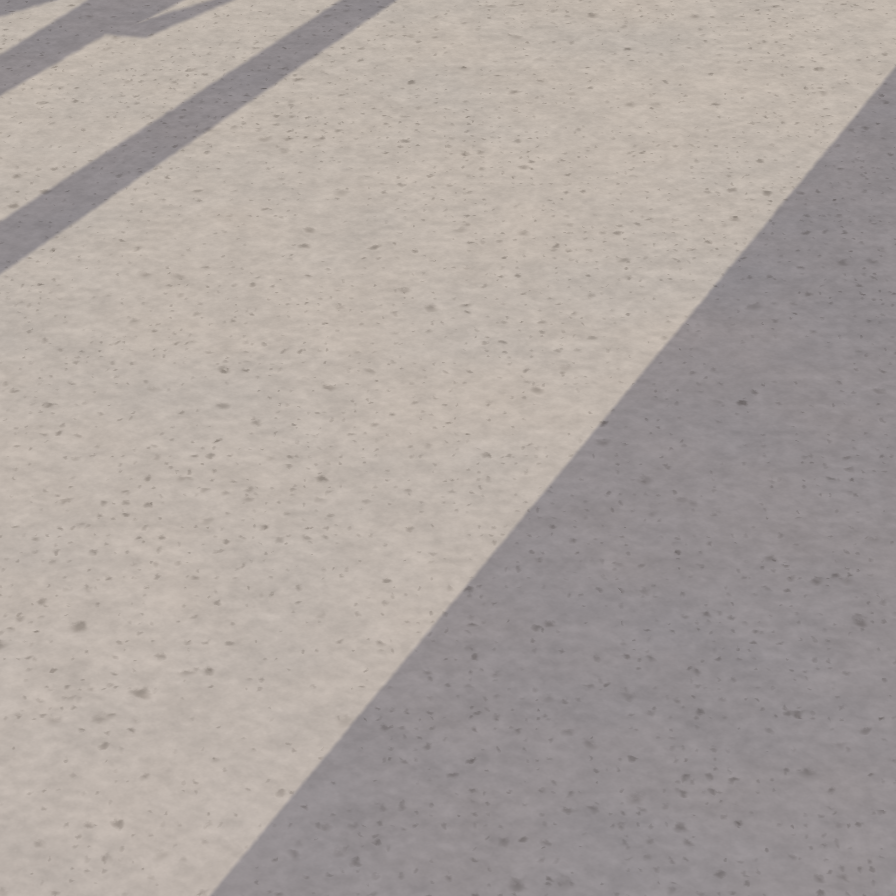
Write a WebGL 1 fragment shader that draws this texture.

```glsl
precision highp float;
// Pale stone floor in slanting light, crossed by grey cast shadows.
// Half planes shape the shadows; layered value noise and scattered
// soft pits, squeezed by a mild perspective, give the stone its grain.
uniform vec2 u_resolution;

float hash(vec2 p) {
  return fract(sin(dot(p, vec2(127.1, 311.7))) * 43758.5453);
}

float noise(vec2 p) {
  vec2 i = floor(p), f = fract(p);
  f = f * f * (3.0 - 2.0 * f);
  return mix(mix(hash(i), hash(i + vec2(1.0, 0.0)), f.x),
             mix(hash(i + vec2(0.0, 1.0)), hash(i + 1.0), f.x), f.y);
}

float fbm(vec2 p) {
  float sum = 0.0, amp = 0.5;
  for (int i = 0; i < 4; i++) {
    sum += amp * (noise(p) - 0.5);
    p = mat2(1.75, 0.9, -0.9, 1.75) * p + 17.3;
    amp *= 0.6;
  }
  return sum;
}

// Signed distance to the line a-b, positive on its left
float leftOf(vec2 p, vec2 a, vec2 b) {
  vec2 d = normalize(b - a), r = p - a;
  return d.x * r.y - d.y * r.x;
}

// Sparse soft pits, at most one in each cell
float pits(vec2 p, float density) {
  vec2 cell = floor(p);
  float seed = hash(cell + 5.7);
  vec2 centre = 0.35 + 0.3 * vec2(hash(cell + 1.3), hash(cell + 8.9));
  vec2 r = fract(p) - centre;
  r.y += 0.5 * r.x * (hash(cell + 3.1) - 0.5);
  float size = mix(0.18, 0.34, hash(cell + 12.4));
  float d = length(r) + 0.14 * (noise(p * 5.0) - 0.5);
  return step(seed, density) * (1.0 - smoothstep(0.0, size, d))
       * mix(0.35, 1.0, hash(cell + 21.0));
}

float shadowDistance(vec2 p) {
  // Large shadow at the lower right
  float wide = -leftOf(p, vec2(0.234, 0.0), vec2(1.0, 0.926));
  // Long diagonal bar
  float bar = min(leftOf(p, vec2(0.0, 0.694), vec2(0.443, 1.0)),
                 -leftOf(p, vec2(0.0, 0.753), vec2(0.38, 1.0)));
  // Bent bar in the corner, with a lit notch
  float bend = min(leftOf(p, vec2(0.117, 0.961), vec2(0.163, 0.958)),
                   leftOf(p, vec2(0.163, 0.958), vec2(0.26, 1.0)));
  float branch = max(leftOf(p, vec2(0.0, 0.893), vec2(0.117, 0.961)), bend);
  branch = min(branch, -leftOf(p, vec2(0.0, 0.939), vec2(0.098, 1.0)));
  float notch = min(leftOf(p, vec2(0.168, 0.98), vec2(0.235, 1.0)),
                   -leftOf(p, vec2(0.168, 0.98), vec2(0.205, 1.0)));
  branch = min(branch, -notch);
  // Sliver at the far corner
  float sliver = leftOf(p, vec2(0.0, 0.981), vec2(0.062, 1.0));
  return max(max(wide, bar), max(branch, sliver));
}

void main() {
  vec2 p = gl_FragCoord.xy / u_resolution;
  float depth = 1.0 - 0.42 * p.y;
  vec2 ground = vec2((p.x - 0.5) / depth, 2.4 / depth);

  // Light and shade
  float wobble = 0.0012 * (noise(p * 160.0) - 0.5);
  float shade = smoothstep(-0.003, 0.003, shadowDistance(p) + wobble);
  vec3 lit = mix(vec3(0.745, 0.705, 0.675), vec3(0.748, 0.71, 0.672), p.y);
  vec3 dark = mix(vec3(0.582, 0.56, 0.567), vec3(0.556, 0.535, 0.543), p.y);
  vec3 col = mix(lit, dark, shade);

  // Broad mottling, short streaks and fine grain
  float broad = fbm(ground * vec2(5.0, 8.0));
  float streak = fbm(ground * vec2(24.0, 46.0) + 31.0);
  float grain = fbm(ground * vec2(75.0, 105.0) + 73.0);
  col *= 1.0 + 0.03 * broad + 0.085 * streak + 0.115 * grain;
  col += vec3(0.01, 0.0, -0.01) * broad;

  // Pits of three sizes, gathered into patches
  float patches = smoothstep(0.25, 0.75, noise(ground * vec2(6.0, 9.0) + 4.0));
  vec2 spot = ground + 0.01 * vec2(streak, grain);
  float marks = 0.9 * pits(spot * vec2(20.0, 30.0), 0.1)
              + 0.8 * pits(spot * vec2(36.0, 50.0) + 9.4, 0.12 + 0.16 * patches)
              + 0.6 * pits(spot * vec2(62.0, 74.0) + 3.8, 0.16 + 0.2 * patches);
  col *= 1.0 - min(marks, 1.0) * vec3(0.23, 0.24, 0.25);

  gl_FragColor = vec4(col, 1.0);
}
```
